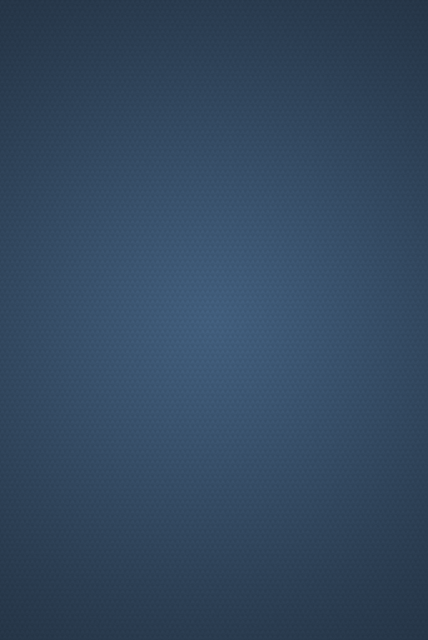
Give the GLSL for this background, as a Shadertoy shader.

```glsl
// A slate-blue woven backdrop, brightest at the centre and dim at the corners.
// A radial gradient is shaded by staggered rows of small scalloped threads,
// with a faint grain on top.

float hash(vec2 p) {
    return fract(sin(dot(p, vec2(12.99, 78.23))) * 43758.5);
}

// Staggered scallops: arched ridges crossed by slanting threads.
float weave(vec2 p) {
    float row = floor(p.y);
    float across = cos(6.2832 * (p.x + 0.5 * mod(row, 2.0)));
    float arch = cos(6.2832 * (fract(p.y) - 0.5 - 0.22 * across));
    return 0.65 * arch + 0.45 * across;
}

void mainImage(out vec4 fragColor, in vec2 fragCoord) {
    vec2 uv = fragCoord / iResolution.xy;
    vec2 p = (fragCoord - 0.5 * iResolution.xy) / iResolution.y;

    // Central glow with a gently rounded falloff to the corners
    vec3 glowBlue = vec3(0.257, 0.369, 0.489);
    vec3 cornerSlate = vec3(0.148, 0.210, 0.279);
    float reach = clamp(length(p) / 0.6, 0.0, 1.0);
    float falloff = mix(reach, smoothstep(0.0, 1.0, reach), 0.3);
    vec3 color = mix(glowBlue, cornerSlate, falloff);

    // Fine cloth texture
    color *= 1.0 + 0.048 * weave(uv * vec2(85.5, 128.0));

    // Grain softens the gradient steps
    color += 0.008 * (hash(floor(uv * vec2(342.0, 512.0))) - 0.5);

    fragColor = vec4(color, 1.0);
}
```
